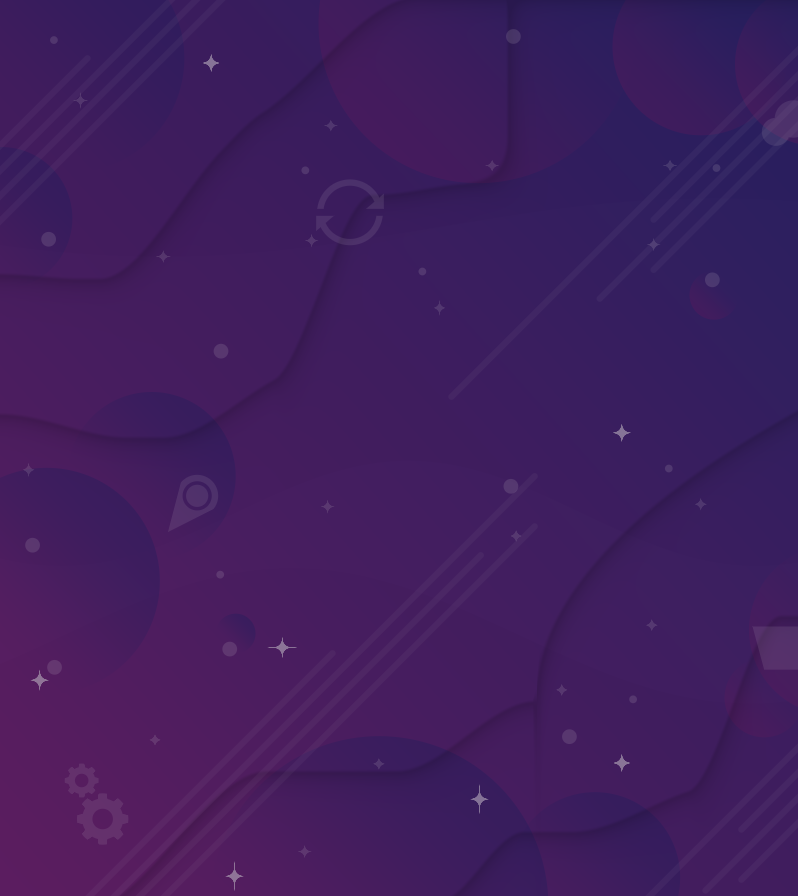
Write a WebGL 1 fragment shader that draws this background.

```glsl
precision highp float;
uniform vec2 u_resolution;

// Layout grid: 684 x 768 units, y pointing down
const vec2 GRID = vec2(684., 768.);
const vec3 PLUM = vec3(0.36, 0.11, 0.37);
const vec3 VIOLET = vec3(0.25, 0.108, 0.365);
const vec3 NAVY = vec3(0.15, 0.12, 0.37);
const vec3 BLUE_TINT = vec3(0.14, 0.11, 0.36);
const vec3 PINK_TINT = vec3(0.34, 0.1, 0.36);
const vec3 PALE = vec3(0.72, 0.68, 0.74);
const float DISK_ALPHA = 0.43;
const float SHADOW_WIDTH = 8.;
const float SHADOW_ALPHA = 0.17;
const float STRIPE_GAP = 21.5;
const float STRIPE_ALPHA = 0.06;
const float ICON_ALPHA = 0.14;
const float SPECK_ALPHA = 0.18;
const float GLINT_ALPHA = 0.6;
const float CELL = 171.;

float px; // one screen pixel in grid units
vec2 p;   // current grid position
vec3 col; // color built up layer by layer

float fill(float d) { return clamp(0.5 - d / px, 0., 1.); }
float ease(float a, float b, float x) { return smoothstep(a, b, x); }

float smoothMax(float a, float b, float k) {
  float h = max(k - abs(a - b), 0.);
  return max(a, b) + h * h / (4. * k);
}

vec2 hash2(vec2 v) {
  vec3 h = fract(v.xyx * vec3(0.1031, 0.103, 0.0973));
  h += dot(h, h.yzx + 33.33);
  return fract((h.xx + h.yz) * h.zy);
}

// Disks: blue ones glow to the upper right, pink ones to the lower left
void disk(vec2 c, float r, vec3 tint, float side) {
  vec2 q = p - c;
  float fade = ease(-0.7, 1., side * 0.707 * (q.x - q.y) / r);
  col = mix(col, tint, DISK_ALPHA * fade * fill(length(q) - r));
}
void blue(float x, float y, float r) { disk(vec2(x, y), r, BLUE_TINT, 1.); }
void pink(float x, float y, float r) { disk(vec2(x, y), r, PINK_TINT, -1.); }

// Heights of the four folded ridges
vec4 ridges(float x) {
  float a = 236. + 4. * ease(0., 70., x) - 130. * ease(85., 225., x) - 112. * ease(190., 360., x);
  float b = 356. + 20. * ease(0., 110., x) - 60. * ease(140., 270., x)
    - 148. * ease(235., 320., x) - 10. * ease(320., 410., x);
  float c = 782. - 120. * ease(70., 230., x) - 60. * ease(340., 460., x)
    - 249. * sqrt(max(x - 460., 0.) / 224.);
  float d = 774. - 60. * ease(375., 450., x) - 40. * ease(490., 620., x)
    - 145. * ease(590., 670., x);
  return vec4(a, b, c, d);
}

// Four rising diagonals; all but the first have one end shifted
void stripes(float sum, vec2 span, vec2 shift) {
  float cover = 0.;
  for (int i = 0; i < 4; i++) {
    float n = float(i);
    float s = sum + STRIPE_GAP * n;
    vec2 ends = span + shift * min(n, 1.) * (0.77 + 0.28 * abs(n - 2.));
    float x = clamp((p.x - p.y + s) * 0.5, ends.x, ends.y);
    cover = max(cover, fill(length(p - vec2(x, s - x)) - 2.7));
  }
  col = mix(col, PALE, STRIPE_ALPHA * cover);
}

// Four-pointed star; a lower power gives thinner arms
float sparkle(vec2 q, float r, float power) {
  vec2 e = pow(abs(q) + 0.001, vec2(power));
  return fill((pow(e.x + e.y, 1. / power) - r) * power);
}
void glint(float x, float y) {
  col = mix(col, PALE, GLINT_ALPHA * sparkle(p - vec2(x, y), 12.5, 0.42));
}

float gear(vec2 q, float r) {
  float d = length(q);
  float tooth = ease(-0.4, 0.4, cos(8. * atan(q.y, q.x)));
  return fill(max(d - r * (0.8 + 0.2 * tooth), r * 0.4 - d));
}

float icons() {
  // Turning arrows: one half mirrored through the center
  vec2 q = p - vec2(300., 182.);
  q *= q.y < 0. ? 1. : -1.;
  float arc = max(abs(length(q) - 25.5) - 2.7, q.y + 3.);
  float head = max(max(q.x - 29., q.y + 3.), dot(q - vec2(29., -16.), vec2(-0.65, -0.76)));
  // Map pin, its radius shrinking along the tail
  q = p - vec2(169., 425.);
  float t = clamp(dot(q, vec2(-0.63, 0.78)) / 40., 0., 1.);
  float pin = length(q - t * vec2(-25., 31.)) - 18. * (1. - t);
  pin = max(pin, 1.5 - abs(length(q) - 11.));
  // Cloud and folder at the right edge
  float cloud = min(length(p - vec2(680., 102.)) - 16., length(p - vec2(665., 113.)) - 12.);
  float folder = max(abs(p.y - 555.5) - 18.5, 645. + (p.y - 537.) * 0.27 - p.x);
  float cover = fill(min(min(arc, head), min(pin, min(max(cloud, p.y - 125.), folder))));
  return max(cover, max(gear(p - vec2(88., 702.), 22.), gear(p - vec2(70., 669.), 14.5)));
}

void main() {
  px = GRID.y / u_resolution.y;
  p = gl_FragCoord.xy / u_resolution * GRID;
  p.y = GRID.y - p.y;

  // Diagonal base and broad faint waves
  float t = 0.5 * (p.x / GRID.x + 1. - p.y / GRID.y);
  col = mix(mix(PLUM, VIOLET, ease(-0.1, 0.55, t)), NAVY, ease(0.42, 1.05, t));
  vec3 waves = vec3(195., 440., 545.) - vec3(25., 45., 58.)
    * cos((p.x - vec3(610., 350., 250.)) / vec3(150., 95., 125.));
  col += 0.005 * (fill(waves.x - p.y) + fill(waves.y - p.y) - fill(waves.z - p.y));

  blue(60., 50., 98.); blue(1., 187., 61.); blue(130., 408., 72.); blue(40., 498., 97.);
  blue(325., 776., 145.); blue(510., 752., 73.); blue(202., 543., 17.);
  pink(410., 20., 137.); pink(601., 40., 76.); pink(700., 55., 70.);
  pink(715., 540., 73.); pink(655., 598., 34.); pink(612., 253., 21.);

  // Soft shadow below each ridge; the second turns upward at its right end
  vec4 slope = (ridges(p.x + 3.) - ridges(p.x - 3.)) / 6.;
  vec4 depth = (p.y - ridges(p.x)) / sqrt(1. + slope * slope);
  depth.y = smoothMax(depth.y, p.x - 436., 40.);
  vec4 shade = smoothstep(-3., 1.5, depth) * exp(-max(depth, 0.) / SHADOW_WIDTH);
  col *= 1. - SHADOW_ALPHA * min(dot(shade, vec4(1.)), 1.);

  stripes(727., vec2(387., 800.), vec2(165., 0.));
  stripes(845., vec2(0., 285.), vec2(0., 165.));
  stripes(125., vec2(-50., 75.), vec2(0., 200.));
  stripes(1325., vec2(520., 800.), vec2(110., 0.));
  col = mix(col, PALE, ICON_ALPHA * icons());

  // Scattered dots and dim sparkles, one of each per cell
  vec2 cell = floor(p / CELL);
  vec2 q = p - cell * CELL;
  vec2 dotAt = CELL * (0.1 + 0.8 * hash2(cell + 7.));
  vec2 starAt = CELL * (0.1 + 0.8 * hash2(cell + 53.));
  float r = mix(3.3, 6.3, step(0.5, hash2(cell + 31.).x));
  float specks = max(fill(length(q - dotAt) - r), sparkle(q - starAt, 6.5, 0.55));
  col = mix(col, PALE, SPECK_ALPHA * specks);

  // Bright sparkles
  glint(181., 54.); glint(533., 371.); glint(242., 555.); glint(34., 583.);
  glint(411., 685.); glint(533., 654.); glint(201., 751.);
  gl_FragColor = vec4(col, 1.);
}
```
